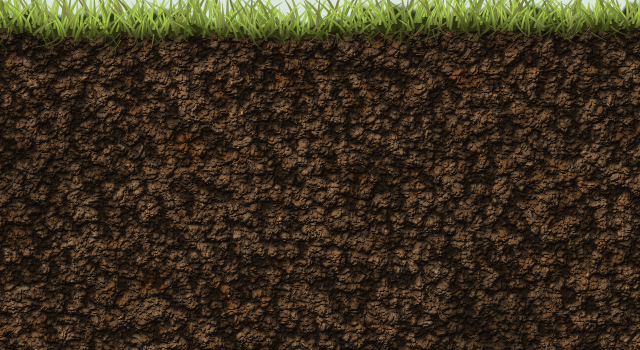
Write a WebGL 1 fragment shader that draws this texture.

```glsl
precision highp float;
// A cut through dark crumbly soil under a fringe of grass and a pale sky.
// Soil: domed cells at several scales form a height field, lit from the upper left.
// Grass: layers of tapered, curved blades, drawn from back to front.
uniform vec2 u_resolution;

float hash(vec2 p) {
  vec3 q = fract(vec3(p.xyx) * 0.1031);
  q += dot(q, q.yzx + 33.33);
  return fract((q.x + q.y) * q.z);
}

vec2 hash2(vec2 p) {
  return vec2(hash(p + 17.3), hash(p + 91.7));
}

float noise(vec2 p) {
  vec2 i = floor(p), f = fract(p);
  f = f * f * (3.0 - 2.0 * f);
  return mix(mix(hash(i), hash(i + vec2(1, 0)), f.x),
             mix(hash(i + vec2(0, 1)), hash(i + 1.0), f.x), f.y);
}

float fbm(vec2 p) {
  return 0.5 * noise(p) + 0.3 * noise(p * 2.1 + 7.0) + 0.2 * noise(p * 4.3 + 19.0);
}

// Height of scattered domes, with a random tint of the highest one in y
vec2 clods(vec2 p) {
  vec2 cell = floor(p), best = vec2(0.0, 0.5);
  for (int j = -1; j <= 1; j++)
    for (int i = -1; i <= 1; i++) {
      vec2 id = cell + vec2(float(i), float(j));
      vec2 r = hash2(id);
      vec2 d = p - id - 0.1 - 0.8 * r;
      float radius = 0.34 + 0.38 * hash(id + 5.1);
      float dome = radius * sqrt(max(0.0, 1.0 - dot(d, d) / (radius * radius)));
      if (dome > best.x) best = vec2(dome, hash(id + 43.7));
    }
  return best;
}

vec2 soilHeight(vec2 p) {
  vec2 q = p + 0.010 * (vec2(noise(p * 40.0), noise(p * 40.0 + 31.0)) - 0.5);
  vec2 big = clods(q * 20.0), mid = clods(q * 42.0 + 9.0), small = clods(q * 88.0 + 4.0);
  float h = 0.42 * big.x / 20.0 + 0.85 * mid.x / 42.0 + 0.95 * small.x / 88.0;
  return vec2(h + 0.003 * noise(p * 190.0), mix(big.y, mid.y, 0.6));
}

float spot(vec2 p, vec2 centre, float radius) {
  return 1.0 - smoothstep(0.2 * radius, radius, length(p - centre));
}

vec3 soil(vec2 p) {
  float e = 0.0022;
  vec2 h = soilHeight(p);
  vec2 slope = vec2(soilHeight(p + vec2(e, 0)).x, soilHeight(p + vec2(0, e)).x) - h.x;
  vec3 n = normalize(vec3(-slope / e, 1.1));
  float light = max(dot(n, normalize(vec3(-0.35, 0.65, 0.85))), 0.0);
  float open = smoothstep(0.006, 0.029, h.x);

  vec3 albedo = mix(vec3(0.33, 0.235, 0.15), vec3(0.48, 0.37, 0.255), h.y);
  albedo *= 0.66 + 0.40 * fbm(p * 70.0) + 0.32 * noise(p * 230.0);
  albedo = mix(albedo, vec3(0.40, 0.24, 0.11), 0.45 * smoothstep(0.56, 0.75, fbm(p * 16.0 + 3.0)));

  // Rusty stains
  vec2 s = p + 0.03 * (vec2(noise(p * 35.0), noise(p * 35.0 + 8.0)) - 0.5);
  float rust = spot(s, vec2(0.536, 0.59), 0.055) + spot(s, vec2(1.031, 0.488), 0.035)
             + spot(s, vec2(1.333, 0.762), 0.06) + 0.6 * spot(s, vec2(0.80, 0.235), 0.04)
             + 0.5 * spot(s, vec2(1.68, 0.465), 0.05) + 0.4 * spot(s, vec2(0.42, 0.21), 0.05);
  albedo = mix(albedo, vec3(0.46, 0.24, 0.07), 0.6 * min(rust, 1.0));

  // Bright mineral grains
  vec2 g = p * 80.0 + 0.6 * noise(p * 60.0);
  float grain = step(0.975, hash(floor(g) + 2.0)) * (1.0 - smoothstep(0.15, 0.45, length(fract(g) - 0.5)));
  albedo = mix(albedo, vec3(0.74, 0.52, 0.31), 0.7 * grain);

  // Broad shadows: under the turf, at the left edge and in the lower right
  float shade = 0.90 + 0.24 * fbm(p * 5.0);
  shade *= 1.0 - 0.22 * smoothstep(0.80, 0.90, p.y);
  shade *= 1.0 - 0.35 * spot(p, vec2(1.40, 0.05), 0.22);
  shade *= 1.0 - 0.22 * spot(p, vec2(0.03, 0.5), 0.25);
  return vec3(0.042, 0.028, 0.019) + albedo * shade * (0.13 + 0.98 * light) * (0.22 + 0.78 * open);
}

vec3 grass(vec2 p, vec3 color, float edge, float px) {
  for (int layer = 0; layer < 12; layer++) {
    float f = float(layer) / 11.0;
    for (int k = -3; k <= 3; k++) {
      float id = floor(p.x / 0.032 + f * 3.7) + float(k);
      vec2 key = vec2(id + 11.0, float(layer) * 7.0);
      vec2 a = hash2(key), b = hash2(key + 57.0), c = hash2(key + 131.0);
      vec2 root = vec2((id + a.x - f * 3.7) * 0.032, edge + 0.045 * (1.0 - f) + 0.025 * a.y);
      float tall = mix(0.095, 0.06, f) * (0.45 + 0.8 * b.x) * (0.75 + 0.5 * noise(vec2(root.x * 7.0, 2.0)));
      float hangs = step(0.72, c.x) * step(0.5, f);
      tall = mix(tall, -0.022 - 0.025 * b.x, hangs);
      float lean = (b.y - 0.5) * 0.15;
      float t = (p.y - root.y) / tall;
      float slope = lean * (0.4 + 1.2 * t) / tall;
      float d = abs(p.x - root.x - lean * t * (0.4 + 0.6 * t)) / sqrt(1.0 + slope * slope);
      float w = mix(0.0040, 0.0022, hangs) * (1.0 - t * t);
      float cover = step(0.0, t) * (1.0 - smoothstep(0.9, 1.0, t)) * (1.0 - smoothstep(w - px, w + px, d));
      float lit = smoothstep(0.0, 0.08, p.y - edge) * (0.5 + 0.7 * c.y);
      vec3 green = mix(vec3(0.20, 0.21, 0.07), vec3(0.64, 0.75, 0.30), min(lit + 0.25 * c.y, 1.15));
      green = mix(green, vec3(0.55, 0.52, 0.32), 0.6 * step(0.88, a.y));
      color = mix(color, green * (1.0 - 0.25 * d / 0.0042), cover);
    }
  }
  return color;
}

void main() {
  vec2 p = gl_FragCoord.xy / u_resolution.y;
  float px = 0.75 / u_resolution.y;
  float edge = 0.898 - 0.018 * smoothstep(0.0, 0.2, p.x) * (1.0 - smoothstep(0.9, 1.3, p.x));
  edge += 0.012 * (noise(vec2(p.x * 14.0, 5.0)) - 0.5);
  vec3 color = soil(p);
  if (p.y > 0.82) {
    float turfTop = edge + 0.052 + 0.04 * noise(vec2(p.x * 25.0, 1.0));
    vec3 back = mix(vec3(0.18, 0.20, 0.06), vec3(0.86, 0.90, 0.86), smoothstep(-0.012, 0.012, p.y - turfTop));
    color = mix(color, back, smoothstep(-0.006, 0.022, p.y - edge - 0.02 * noise(p * 60.0)));
    color = grass(p, color, edge, px);
  }
  gl_FragColor = vec4(color, 1.0);
}
```
